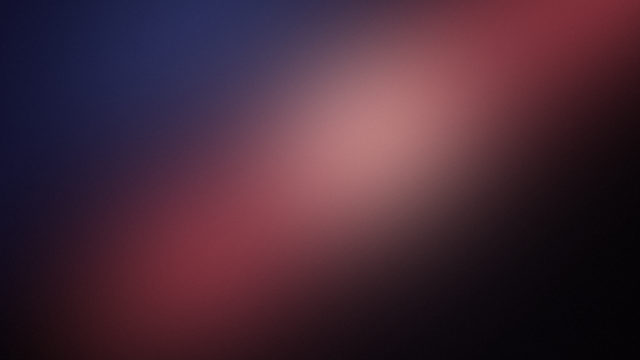
Give the GLSL for this background, as a Shadertoy shader.

```glsl
// A soft diagonal band of crimson light with a warm rose core, between
// indigo dusk at the upper left and near black at the lower right.
// Elliptical Gaussian glows are summed in a frame aligned with the band.

const vec2  CORE_POS   = vec2(1.02, 0.615);  // in canvas heights
const float BAND_ANGLE = 0.62;
const float BAND_WIDTH = 0.30;
const vec2  BAND_FADE  = vec2(-1.3, -0.5);   // fade in along the band
const vec2  NAVY_FADE  = vec2(0.0, 0.6);     // fade in across the band

const vec3 BASE    = vec3(0.015, 0.010, 0.018);
const vec3 CRIMSON = vec3(0.42, 0.155, 0.185);
const vec3 EMBER   = vec3(0.06, 0.015, 0.015);
const vec3 ROSE    = vec3(0.265, 0.30, 0.25);
const vec3 INDIGO  = vec3(0.10, 0.13, 0.20);
const vec3 NAVY    = vec3(0.035, 0.035, 0.13);
const vec3 PLUM    = vec3(0.035, 0.025, 0.042);

const float GRAIN_ROWS   = 288.0;
const float GRAIN_AMOUNT = 0.010;

float glow(vec2 p, vec2 centre, vec2 radii) {
    vec2 q = (p - centre) / radii;
    return exp(-dot(q, q));
}

float hash(vec2 p) {
    vec3 q = fract(p.xyx * 0.1031);
    q += dot(q, q.yzx + 33.33);
    return fract((q.x + q.y) * q.z);
}

// x runs along the band, y across it towards the upper left
vec2 bandFrame(vec2 p) {
    float c = cos(BAND_ANGLE), s = sin(BAND_ANGLE);
    p -= CORE_POS;
    return vec2(c * p.x + s * p.y, c * p.y - s * p.x);
}

void mainImage(out vec4 fragColor, in vec2 fragCoord) {
    vec2 p = fragCoord / iResolution.y;
    vec2 b = bandFrame(p);

    // Cool side and dark haze
    vec3 color = BASE;
    color += NAVY * smoothstep(NAVY_FADE.x, NAVY_FADE.y, b.y);
    color += INDIGO * glow(b, vec2(-0.20, 0.50), vec2(0.50, 0.36));
    color += PLUM * glow(b, vec2(-0.10, -0.35), vec2(0.60, 0.40));

    // Crimson band, warmer near both ends
    float across = b.y / BAND_WIDTH;
    color += CRIMSON * exp(-across * across) * smoothstep(BAND_FADE.x, BAND_FADE.y, b.x);
    color += EMBER * glow(b, vec2(0.78, -0.06), vec2(0.32, 0.20));
    color += EMBER * 0.6 * glow(b, vec2(-0.54, 0.0), vec2(0.28, 0.18));

    // Rose core
    color += ROSE * glow(b, vec2(0.02, 0.0), vec2(0.32, 0.28));

    // Fine grain
    color += GRAIN_AMOUNT * (hash(floor(p * GRAIN_ROWS)) - 0.5);

    fragColor = vec4(clamp(color, 0.0, 1.0), 1.0);
}
```
